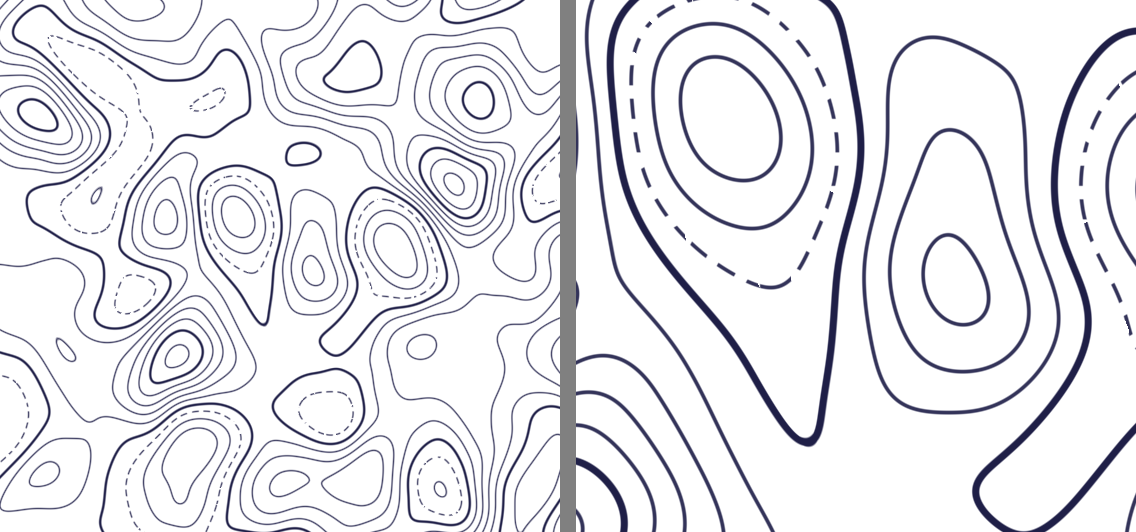
Left, the full canvas; right, a detail of the centre.
A Shadertoy shader for this pattern:

```glsl
#define CELL 0.105          // spacing of the hills, in canvas heights
#define RELIEF 3.7          // largest hill height, in contour steps
#define THIN 0.00116        // half width of a plain contour
#define BOLD 0.0022         // half width of an index contour
#define INDEX_STEP 5.0      // contours from one index line to the next
#define INDEX_LEVEL 2.0
#define DASH_LEVEL 3.0
#define DASH_PERIOD 0.021
#define DASH_FILL 0.6
#define SEED vec2(3.7, 8.2)

const vec3 PAPER = vec3(1.0);
const vec3 NAVY = vec3(0.12, 0.12, 0.28);
const vec3 SLATE = vec3(0.20, 0.20, 0.35);

vec3 hash3(vec2 cell) {
    vec3 q = fract(cell.xyx * vec3(0.1031, 0.1030, 0.0973));
    q += dot(q, q.yxz + 33.33);
    return fract((q.xxy + q.yzz) * q.zyx);
}

mat2 rotation(float angle) {
    float c = cos(angle), s = sin(angle);
    return mat2(c, s, -s, c);
}

// Layered sines bend the ground so that contours are not plain ovals
vec2 warp(vec2 p) {
    p += 0.012 * sin(p.yx * vec2(21.0, 18.0) + vec2(1.3, 4.1));
    return p + 0.004 * sin(p.yx * vec2(46.0, 51.0) + vec2(2.7, 0.6));
}

// Cellular terrain: one turned oval hill or hollow per cell
float height(vec2 p) {
    p = warp(p) / CELL + SEED;
    vec2 home = floor(p);
    float sum = 0.0;
    for (int y = -2; y <= 2; y++)
    for (int x = -2; x <= 2; x++) {
        vec2 cell = home + vec2(x, y);
        vec3 place = hash3(cell + 50.0);
        vec3 form = hash3(cell + 117.0);
        vec2 radius = vec2(2.0, mix(1.1, 2.0, form.x));
        vec2 q = rotation(6.2832 * form.y) * (p - cell - place.xy) / radius;
        float bump = max(1.0 - dot(q, q), 0.0);
        sum += (2.0 * form.z - 1.0) * bump * bump * bump;
    }
    return RELIEF * sum;
}

// Coverage of a band of the given half width
float band(float dist, float halfWidth, float pixel) {
    return 1.0 - smoothstep(halfWidth - pixel, halfWidth + pixel, dist);
}

// Dashes measured along the contour, its direction snapped to twelfths of a turn
float dashes(vec2 p, vec2 slope, float pixel) {
    float turn = 0.5236;
    float angle = round(atan(slope.x, -slope.y) / turn) * turn;
    float along = dot(p, vec2(cos(angle), sin(angle))) / DASH_PERIOD;
    float dist = abs(fract(along) - 0.5) * DASH_PERIOD;
    return band(dist, 0.5 * DASH_FILL * DASH_PERIOD, pixel);
}

void mainImage(out vec4 fragColor, in vec2 fragCoord) {
    float pixel = 1.0 / iResolution.y;
    vec2 p = fragCoord * pixel;

    // Height and slope give the distance to the nearest contour
    vec2 e = vec2(0.001, 0.0);
    float h = height(p);
    vec2 slope = (vec2(height(p + e.xy), height(p + e.yx)) - h) / e.x;
    float level = round(h);
    float dist = abs(h - level) / max(length(slope), 6.0);

    // Index contours are heavier, one level is dashed
    bool isIndex = mod(level - INDEX_LEVEL + 0.5, INDEX_STEP) < 1.0;
    float ink = band(dist, isIndex ? BOLD : THIN, pixel);
    if (level == DASH_LEVEL) ink *= dashes(p, slope, pixel);

    fragColor = vec4(mix(PAPER, isIndex ? NAVY : SLATE, ink), 1.0);
}
```
